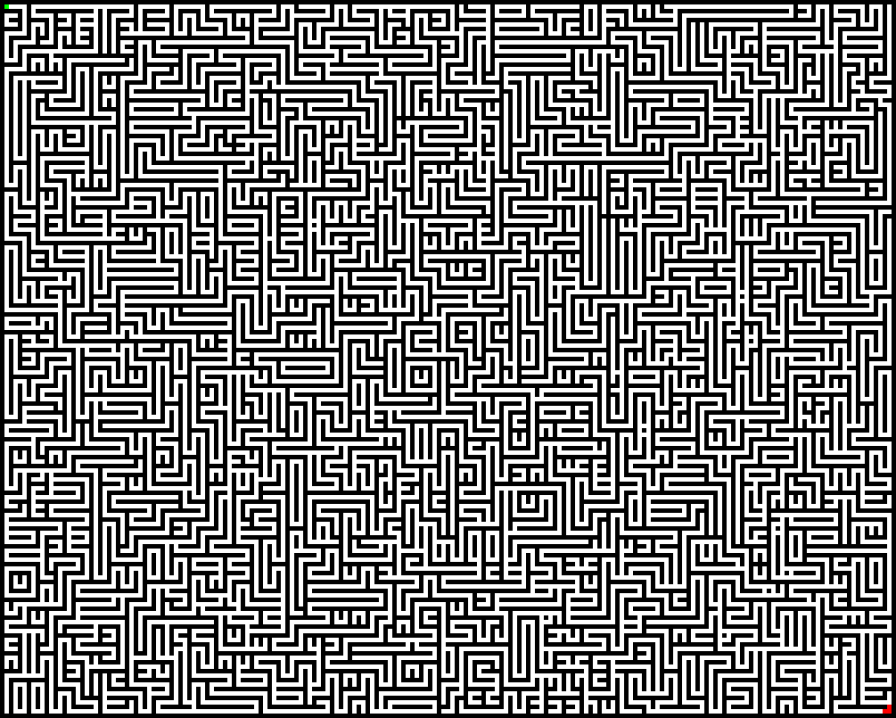
A Shadertoy shader for this pattern:

```glsl
// A dense rectangular maze: black walls and white corridors of equal width.
// Every second pillar carries a straight wall, horizontal or vertical; the
// pillars between add or drop a wall to make dead ends and junctions.

const ivec2 CELLS = ivec2(100, 80);       // maze cells across and up
const ivec2 UNITS = 2 * CELLS + 1;        // wall and corridor squares
const float PATCH_SIZE = 6.0;             // pillars per patch of like direction
const float PATCH_BIAS = 0.6;             // how strongly patches align walls
const float REWORK = 0.2;                 // share of pillars altered at random
const vec3 WALL_COLOR = vec3(0.0);
const vec3 PATH_COLOR = vec3(1.0);
const vec3 START_COLOR = vec3(0.0, 1.0, 0.0);
const vec3 GOAL_COLOR = vec3(1.0, 0.0, 0.0);

float hash(ivec2 p, int seed) {
    uint n = uint(p.x) * 1973u + uint(p.y) * 9277u + uint(seed) * 26699u;
    n = (n << 13) ^ n;
    n = n * (n * n * 15731u + 789221u) + 137631u;
    n = (n ^ (n >> 15)) * 0x2c1b3c6du;
    return float((n >> 9) & 0xffffu) / 65536.0;
}

float gradientDot(ivec2 corner, vec2 offset) {
    float angle = 6.28318 * hash(corner, 1);
    return dot(vec2(cos(angle), sin(angle)), offset);
}

float gradientNoise(vec2 p) {
    ivec2 i = ivec2(floor(p));
    vec2 f = fract(p);
    vec2 s = f * f * f * (f * (f * 6.0 - 15.0) + 10.0);
    float low = mix(gradientDot(i, f),
                    gradientDot(i + ivec2(1, 0), f - vec2(1, 0)), s.x);
    float high = mix(gradientDot(i + ivec2(0, 1), f - vec2(0, 1)),
                     gradientDot(i + ivec2(1, 1), f - vec2(1, 1)), s.x);
    return mix(low, high, s.y);
}

// Direction of the straight wall through an even pillar
bool isVertical(ivec2 pillar) {
    if (pillar.x <= 0 || pillar.x >= CELLS.x) return true;
    if (pillar.y <= 0 || pillar.y >= CELLS.y) return false;
    float chance = 0.5 + PATCH_BIAS * gradientNoise(vec2(pillar) / PATCH_SIZE);
    return hash(pillar, 2) < chance;
}

bool reaches(ivec2 hub, ivec2 dir) {
    return isVertical(hub + dir) == (dir.y != 0);
}

ivec2 direction(int k) {
    int side = (k & 2) - 1;
    return (k & 1) == 0 ? ivec2(side, 0) : ivec2(0, side);
}

// Wall leaving an odd pillar, after lonely and crowded pillars are altered
bool hubWall(ivec2 hub, ivec2 dir) {
    bool wall = reaches(hub, dir);
    if (dir != direction(int(4.0 * hash(hub, 3)))) return wall;
    int count = 0;
    for (int k = 0; k < 4; k++) count += reaches(hub, direction(k)) ? 1 : 0;
    bool rework = count == 0 || count == 4 || hash(hub, 4) < REWORK;
    if (rework && count != 2) return count < 2;
    return wall;
}

bool isWall(ivec2 unit) {
    if (any(lessThanEqual(unit, ivec2(0)))) return true;
    if (any(greaterThanEqual(unit, UNITS - 1))) return true;
    ivec2 odd = unit & 1;
    if (odd.x == odd.y) return odd.x == 0;
    ivec2 first = (unit - odd) / 2;
    bool firstIsHub = ((first.x + first.y) & 1) == 1;
    return firstIsHub ? hubWall(first, odd) : hubWall(first + odd, -odd);
}

vec3 unitColor(ivec2 unit) {
    ivec2 goalOffset = abs(unit - ivec2(UNITS.x - 2, 1));
    if (unit == ivec2(1, UNITS.y - 2)) return START_COLOR;
    if (unit.x < UNITS.x - 1 && unit.y > 0 && goalOffset.x + goalOffset.y < 2)
        return GOAL_COLOR;
    return isWall(unit) ? WALL_COLOR : PATH_COLOR;
}

void mainImage(out vec4 fragColor, in vec2 fragCoord) {
    vec2 unitsPerPixel = vec2(UNITS) / iResolution.xy;
    vec2 p = fragCoord * unitsPerPixel - 0.5;
    ivec2 i = ivec2(floor(p));

    // Blend the four nearest squares by the area each covers in the pixel
    vec2 t = clamp((fract(p) - 0.5) / unitsPerPixel + 0.5, 0.0, 1.0);
    vec3 low = mix(unitColor(i), unitColor(i + ivec2(1, 0)), t.x);
    vec3 high = mix(unitColor(i + ivec2(0, 1)), unitColor(i + ivec2(1, 1)), t.x);
    fragColor = vec4(mix(low, high, t.y), 1.0);
}
```
